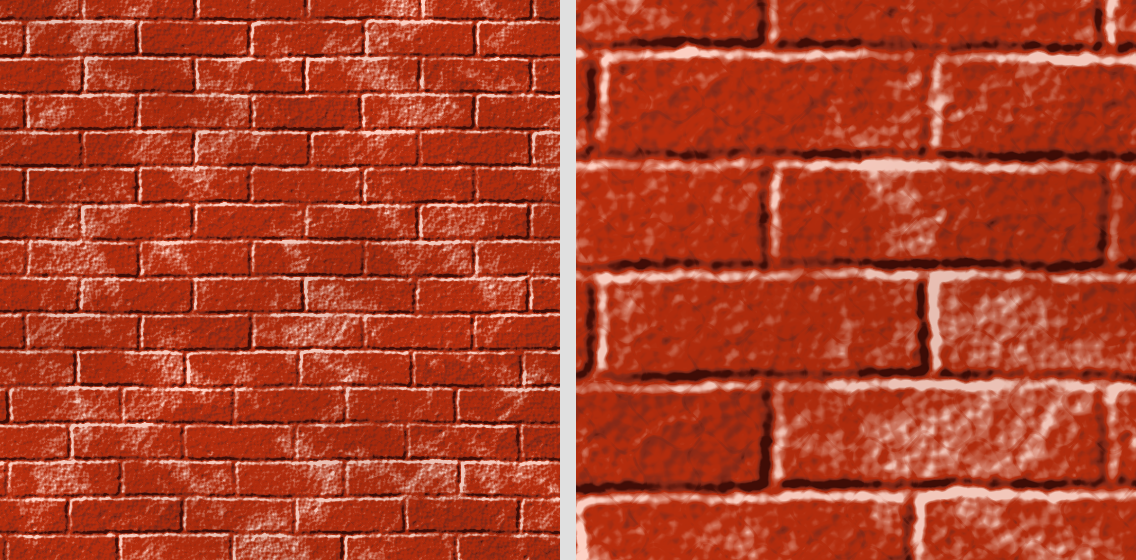
Left, the full canvas; right, a detail of the centre.
Give the GLSL for this texture, as a three.js fragment shader.

```glsl
// Weathered red brick wall in running bond, lit from the upper left.
varying vec2 vUv;

const vec2 BRICKS = vec2(4.99, 15.27);   // bricks across, courses up
const float FIRST_COURSE = 0.284;        // part of a course cut off below
const float JOINT = 0.0072;              // half width of a mortar joint
const vec2 LIGHT = vec2(-0.0015, 0.0015);

const vec3 SHADOW = vec3(0.25, 0.05, 0.025);
const vec3 DARK_CLAY = vec3(0.53, 0.16, 0.09);
const vec3 CLAY = vec3(0.69, 0.17, 0.05);
const vec3 DUSTY_CLAY = vec3(0.77, 0.37, 0.27);
const vec3 LIME = vec3(0.95, 0.78, 0.73);

float hash(vec2 p) {
  return fract(sin(dot(p, vec2(127.1, 311.7))) * 43758.545);
}

// Cellular noise: distance to the nearest scattered point.
float cells(vec2 p) {
  vec2 base = floor(p);
  float nearest = 2.0;
  for (int j = -1; j <= 1; j++) {
    for (int i = -1; i <= 1; i++) {
      vec2 cell = base + vec2(float(i), float(j));
      vec2 point = cell + vec2(hash(cell), hash(cell + 57.3));
      nearest = min(nearest, distance(p, point));
    }
  }
  return nearest;
}

// Layered sines that make the edges uneven.
vec2 wobble(vec2 p) {
  vec2 w = 0.0013 * sin(p.yx * vec2(17.0, 13.0) + p * 9.0);
  w += 0.0007 * sin(p.yx * vec2(83.0, 67.0) + p * 41.0 + 1.7);
  w += 0.0005 * sin(p.yx * vec2(213.0, 187.0) + p * 139.0 + 4.1);
  return w + 0.0005 * sin(p.yx * 431.0 + p * 307.0);
}

// Start of the first whole brick in a course, in brick widths.
float courseShift(float course) {
  float even = 0.08 + 0.155 * smoothstep(4.0, 6.0, course);
  float odd = 0.62 + 0.12 * smoothstep(1.0, 9.0, course);
  return mix(even, odd, mod(course, 2.0)) + 0.02 * (hash(vec2(course, 3.0)) - 0.5);
}

// Returns brick id in xy and distance to the nearest joint in z.
vec3 brickAt(vec2 p) {
  vec2 q = (p + wobble(p)) * BRICKS + vec2(0.0, FIRST_COURSE);
  float course = floor(q.y);
  q.x -= courseShift(course);
  float joint = floor(q.x + 0.5);
  float side = q.x - joint - 0.03 * (hash(vec2(joint, course)) - 0.5);
  vec2 gap = vec2(abs(side), 0.5 - abs(fract(q.y) - 0.5)) / BRICKS;
  // Round the corners where two joints meet.
  vec2 corner = max(JOINT * 1.2 - gap, 0.0);
  float edge = max(JOINT * 1.2 - length(corner), 0.0);
  return vec3(joint - step(side, 0.0), course, edge);
}

float wallHeight(vec2 p) {
  return smoothstep(0.0, JOINT, brickAt(p).z);
}

float gritHeight(vec2 p) {
  float grain = 0.5 * cells(p * 62.0) + 0.35 * cells(p * 150.0 + 7.0);
  float pits = 1.0 - smoothstep(0.04, 0.12, cells(p * 19.0 + 31.0));
  return grain - 0.3 * pits;
}

// Broad to small patches of dust.
float mottle(vec2 p) {
  vec2 q = p + 0.02 * sin(p.yx * 37.0) + 0.006 * sin(p.yx * 121.0 + 2.0);
  return 0.5 * cells(q * 7.0) + 0.32 * cells(q * 19.0 + 5.0) + 0.18 * cells(q * 52.0 + 11.0);
}

// Faint wavy hairlines on a fine grid.
float hairlines(vec2 p) {
  vec2 q = p * 31.0;
  q += 0.14 * sin(q.yx * 6.2832) + 0.06 * sin(q.yx * 2.9);
  vec2 d = abs(fract(q) - 0.5);
  return 1.0 - smoothstep(0.015, 0.045, min(d.x, d.y));
}

// Tone 0 to 1 mapped from deep shadow to lime white.
vec3 clayRamp(float tone) {
  vec3 c = mix(SHADOW, DARK_CLAY, smoothstep(0.0, 0.27, tone));
  c = mix(c, CLAY, smoothstep(0.25, 0.45, tone));
  c = mix(c, DUSTY_CLAY, smoothstep(0.48, 0.68, tone));
  return mix(c, LIME, smoothstep(0.64, 0.98, tone));
}

void main() {
  vec2 p = vUv;
  vec3 brick = brickAt(p);
  float dust = mottle(p);

  // Relief shading from height differences along the light.
  float wallSlope = wallHeight(p - LIGHT) - wallHeight(p + LIGHT);
  float gritSlope = gritHeight(p - LIGHT) - gritHeight(p + LIGHT);
  float jointWear = 0.35 + 1.1 * cells(p * 13.0 + 3.0);

  // Base tone, brick variation and dust.
  float tone = 0.43 + 0.14 * (hash(brick.xy + 19.0) - 0.5);
  tone += 0.26 * smoothstep(0.36, 0.66, dust);
  tone += 0.85 * jointWear * wallSlope;
  tone += (0.25 + 0.8 * dust) * gritSlope;
  tone -= 0.06 * hairlines(p);

  vec3 color = clayRamp(clamp(tone, 0.0, 1.0));
  // Broad soft staining over the whole wall.
  float stain = sin(p.x * 9.0 + 2.0 * sin(p.y * 7.0)) * sin(p.y * 11.0 + p.x * 4.0);
  gl_FragColor = vec4(color * (1.0 + 0.05 * stain), 1.0);
}
```
